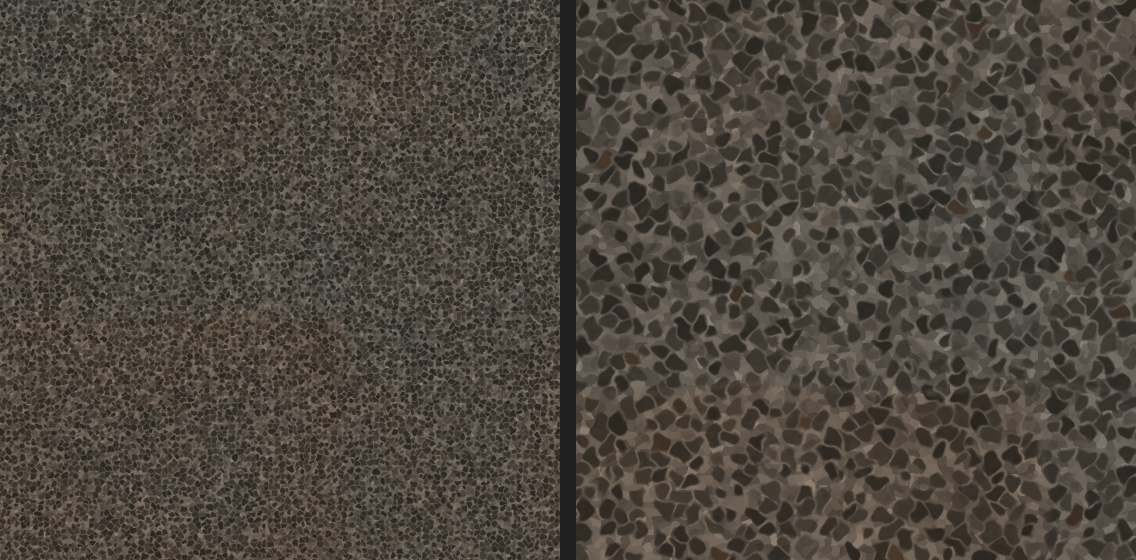
Left: the whole. Right: its middle third, enlarged.
This texture is drawn by a WebGL 1 fragment shader. Its source:

```glsl
precision highp float;
// Speckled granite paving: dark rounded grains in a lighter, flaky matrix.
// Two layers of cellular noise with randomly turned cells make grains and
// flakes; layered sines and faint slab joints vary the tint across the canvas.

uniform vec2 u_resolution;

#define GRAIN_COUNT 90.0
#define FLAKE_COUNT 190.0
#define GRAIN_RADIUS vec2(0.30, 0.66)
#define GRAIN_GAP 0.05
#define GRAIN_EDGE 0.09
#define FLAKE_CONTRAST 0.21
#define JOINT_WIDTH 0.004
#define DARK_GRAIN vec3(0.205, 0.190, 0.168)
#define MATRIX vec3(0.385, 0.356, 0.328)
#define COOL_TINT vec3(0.975, 1.005, 1.010)
#define WARM_TINT vec3(1.045, 0.985, 0.925)
#define RUST vec3(0.310, 0.215, 0.145)

vec3 hash3(vec2 p) {
  vec3 q = fract(p.xyx * vec3(0.1031, 0.1030, 0.0973));
  q += dot(q, q.yxz + 33.33);
  return fract((q.xxy + q.yzz) * q.zyx);
}

// Nearest and second nearest distance, then the coordinates of the cell.
// Each cell measures distance along its own randomly turned, stretched axes.
vec4 cellular(vec2 p, float stretch) {
  vec2 base = floor(p);
  vec4 result = vec4(8.0, 8.0, 0.0, 0.0);
  for (int j = -1; j <= 1; j++) {
    for (int i = -1; i <= 1; i++) {
      vec2 cell = base + vec2(float(i), float(j));
      vec3 h = hash3(cell + 7.0);
      vec2 delta = p - cell - 0.08 - 0.84 * h.xy;
      float angle = 3.14159 * h.z;
      vec2 axis = vec2(cos(angle), sin(angle));
      vec2 turned = vec2(dot(delta, axis), dot(delta, vec2(-axis.y, axis.x)));
      float d = length(turned * vec2(1.0 / stretch, stretch));
      if (d < result.x) {
        result = vec4(d, result.x, cell);
      } else {
        result.y = min(result.y, d);
      }
    }
  }
  return result;
}

// Broad, cloudy variation from layered sines, about -1 to 1.
float clouds(vec2 p) {
  float sum = 0.0;
  float weight = 0.5;
  for (int i = 0; i < 4; i++) {
    p = mat2(0.8, 0.6, -0.6, 0.8) * p + 1.7;
    sum += weight * sin(p.x + 1.3 * sin(p.y)) * cos(0.8 * p.y);
    p *= 1.9;
    weight *= 0.6;
  }
  return sum;
}

float joint(float d) {
  return 1.0 - smoothstep(0.0, JOINT_WIDTH, abs(d));
}

vec3 granite(vec2 uv) {
  // Slab layout, with slightly wavering joints
  vec2 waver = 0.003 * sin(uv.yx * vec2(47.0, 39.0));
  vec2 side = uv - vec2(0.61, 0.435) + waver;
  vec2 slab = smoothstep(-0.006, 0.006, side);
  float narrow = smoothstep(-0.006, 0.006, uv.x - 0.83 + waver.x);
  float seam = max(joint(side.x), joint(side.y));

  // Flaky matrix with a few bright flecks
  vec4 flake = cellular(uv * FLAKE_COUNT + 31.0, 1.4);
  vec3 flakeRandom = hash3(flake.zw + 53.0);
  float tone = 1.0 + FLAKE_CONTRAST * (2.0 * flakeRandom.x - 1.0);
  tone += 0.20 * smoothstep(0.88, 0.95, flakeRandom.y);
  vec3 color = MATRIX * tone;

  // Dark grains, bent a little so that their outlines are uneven
  vec2 p = uv * GRAIN_COUNT;
  p += 0.10 * sin(p.yx * 5.3 + 2.0 * sin(p * 1.7));
  vec4 grain = cellular(p, 1.15);
  vec3 grainRandom = hash3(grain.zw + 91.0);
  float radius = mix(GRAIN_RADIUS.x, GRAIN_RADIUS.y, grainRandom.x);
  float inside = min(radius - grain.x, 0.5 * (grain.y - grain.x) - GRAIN_GAP);
  float mask = smoothstep(-GRAIN_EDGE, GRAIN_EDGE, inside);
  mask *= mix(0.35, 1.0, smoothstep(0.06, 0.22, grainRandom.y));
  mask *= 1.0 - 0.25 * seam;
  vec3 grainColor = DARK_GRAIN * mix(0.80, 1.22, grainRandom.z);
  grainColor *= 0.95 + 0.10 * flakeRandom.z;
  float rusty = smoothstep(0.975, 0.99, hash3(grain.zw + 17.0).x);
  grainColor = mix(grainColor, RUST, 0.5 * rusty);
  color = mix(color, grainColor, mask);

  // Tint of the slabs and broad weathering
  float weather = clouds(uv * 7.0);
  float warmth = 0.45 + 0.55 * weather;
  warmth += 0.35 * (1.0 - slab.x) * (1.0 - slab.y);
  warmth += 0.25 * slab.x * slab.y * (1.0 - narrow) - 0.15 * slab.y;
  color *= mix(COOL_TINT, WARM_TINT, clamp(warmth, 0.0, 1.0));
  return color * (1.0 + 0.05 * clouds(uv * 19.0 + 4.0));
}

void main() {
  // Four samples per pixel smooth the edges
  vec3 color = vec3(0.0);
  for (int j = 0; j < 2; j++) {
    for (int i = 0; i < 2; i++) {
      vec2 offset = 0.5 * vec2(float(i), float(j)) - 0.25;
      color += granite((gl_FragCoord.xy + offset) / u_resolution.y);
    }
  }
  gl_FragColor = vec4(0.25 * color, 1.0);
}
```
